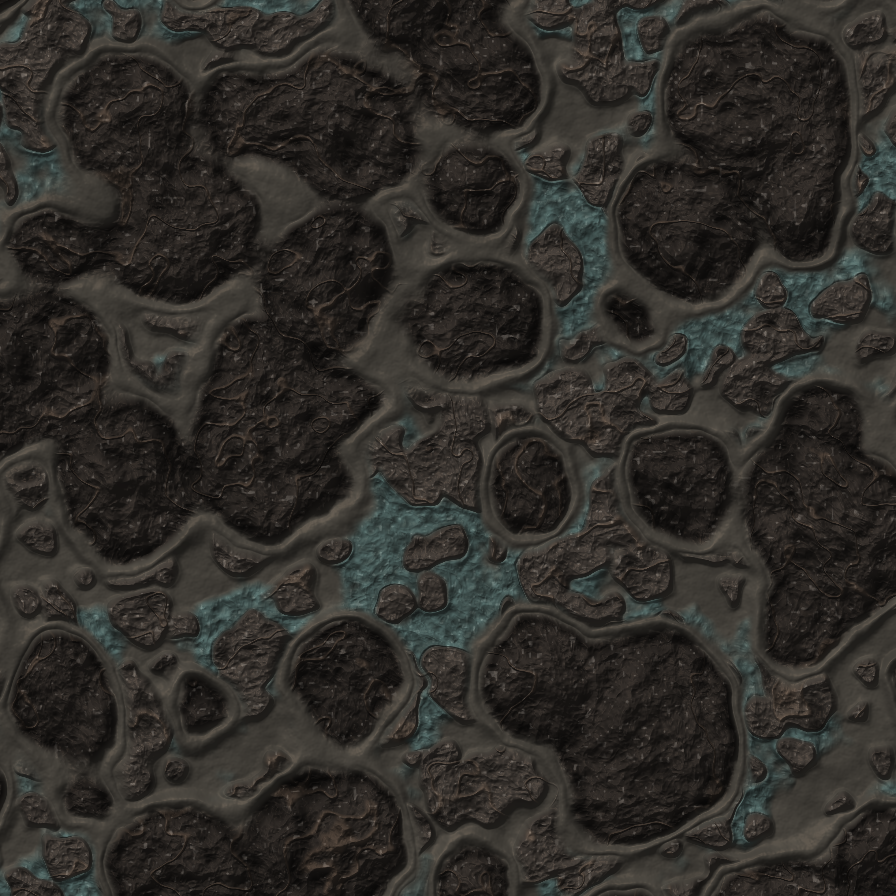
Give the GLSL for this texture, as a Shadertoy shader.

```glsl
// Dark volcanic crust: rounded rocky basins ringed by smooth mud rims, with small
// crusts and gritty teal mineral between them. Smoothly joined circles give the
// outlines; a layered noise height field is lit from the upper left.

const float BASIN_CELLS = 6.0;
const float CRUST_CELLS = 17.0;
const float RIM_WIDTH = 0.0095;
const float RIM_HEIGHT = 0.012;
const float NORMAL_STEP = 0.0012;
const vec3 LIGHT_DIR = vec3(-0.36, 0.62, 0.70);
const vec3 ROCK = vec3(0.150, 0.134, 0.122);
const vec3 CRUST = vec3(0.215, 0.195, 0.178);
const vec3 MUD = vec3(0.262, 0.248, 0.224);
const vec3 TEAL = vec3(0.265, 0.355, 0.350);
const vec3 COPPER = vec3(0.50, 0.40, 0.32);
const vec3 GLINT = vec3(0.56, 0.55, 0.53);

struct Surface {
    float height;
    float basin;   // inside a large outline
    float rim;     // on a smooth raised edge
    float crust;   // inside a small outline
    float teal;    // mineral patches
    float rough;   // ridged rock relief
    float vein;    // thin raised lines
    float edge;    // signed distance to the large outline
};

float hash(vec2 p) {
    vec3 q = fract(p.xyx * vec3(0.1031, 0.1030, 0.0973));
    q += dot(q, q.yzx + 33.33);
    return fract((q.x + q.y) * q.z);
}

float noise(vec2 p) {
    vec2 i = floor(p), f = fract(p);
    f = f * f * (3.0 - 2.0 * f);
    return mix(mix(hash(i), hash(i + vec2(1, 0)), f.x),
               mix(hash(i + vec2(0, 1)), hash(i + vec2(1, 1)), f.x), f.y);
}

float fbm(vec2 p) {
    float sum = 0.0, amp = 0.53;
    for (int i = 0; i < 4; i++) {
        sum += amp * noise(p);
        p = mat2(1.6, 1.2, -1.2, 1.6) * p + 17.3;
        amp *= 0.5;
    }
    return sum;
}

float ridged(vec2 p) {
    float sum = 0.0, amp = 0.53;
    for (int i = 0; i < 4; i++) {
        sum += amp * (1.0 - abs(2.0 * noise(p) - 1.0));
        p = mat2(1.6, 1.2, -1.2, 1.6) * p + 9.1;
        amp *= 0.5;
    }
    return sum;
}

float smoothMin(float a, float b, float k) {
    float h = max(k - abs(a - b), 0.0) / k;
    return min(a, b) - 0.25 * h * h * k;
}

// Signed distance to scattered circles that melt together.
float blobs(vec2 p, float cells, float seed) {
    vec2 q = p * cells, base = floor(q);
    float d = 1.0;
    for (int y = -1; y <= 1; y++)
    for (int x = -1; x <= 1; x++) {
        vec2 id = base + vec2(x, y);
        vec2 jitter = vec2(hash(id + seed), hash(id + seed + 57.0)) - 0.5;
        float radius = mix(0.14, 0.62, hash(id + seed + 113.0));
        d = smoothMin(d, length(q - id - 0.5 - 0.8 * jitter) - radius, 0.22);
    }
    return d / cells;
}

float bell(float x) { return exp(-x * x); }

Surface surfaceAt(vec2 p) {
    Surface s;
    vec2 sway = vec2(fbm(p * 8.0 + 3.0), fbm(p * 8.0 + 41.0)) - 0.5;
    vec2 wobble = vec2(noise(p * 42.0), noise(p * 42.0 + 71.0)) - 0.5;
    s.edge = blobs(p + 0.06 * sway + 0.004 * wobble, BASIN_CELLS, 5.0);
    float small = blobs(p + 0.05 * sway + 0.017 * wobble, CRUST_CELLS, 29.0);

    s.basin = smoothstep(0.0, -0.010, s.edge);
    float outside = smoothstep(0.008, 0.020, s.edge);
    s.crust = outside * smoothstep(0.003, -0.004, small);
    float smallRim = outside * bell((small - 0.002) / 0.0035);
    s.rim = bell((s.edge - 0.005) / RIM_WIDTH);
    s.teal = outside * (1.0 - s.crust) * smoothstep(0.46, 0.60, fbm(p * 11.0 + 90.0));

    s.rough = ridged(p * 36.0 + 2.0 * sway);
    float lumps = fbm(p * 17.0 + 12.0);
    float crease = abs(2.0 * noise(p * 15.0 + 5.0 * sway + 0.5 * wobble) - 1.0);
    s.vein = smoothstep(0.10, 0.0, crease) * max(s.basin, s.crust);
    float grit = noise(p * 210.0) + 0.5 * noise(p * 370.0);
    float rocky = max(max(s.basin, s.crust), 0.55 * s.teal);

    s.height = RIM_HEIGHT * s.rim + 0.0035 * smallRim
        + s.basin * (0.055 * lumps - 0.032 + 0.35 * min(-s.edge, 0.06))
        + s.crust * (0.022 * lumps - 0.006)
        + rocky * (0.017 * s.rough + 0.0016 * grit)
        + 0.004 * s.vein + 0.0045 * fbm(p * 48.0);
    return s;
}

void mainImage(out vec4 fragColor, in vec2 fragCoord) {
    vec2 p = fragCoord / iResolution.y;
    Surface s = surfaceAt(p);
    vec2 slope = vec2(surfaceAt(p + vec2(NORMAL_STEP, 0)).height,
                      surfaceAt(p + vec2(0, NORMAL_STEP)).height) - s.height;
    vec3 normal = normalize(vec3(-slope / NORMAL_STEP, 1.0));
    vec3 light = normalize(LIGHT_DIR);

    // Materials
    vec3 color = MUD * mix(0.82, 1.14, fbm(p * 30.0));
    color = mix(color, TEAL * mix(0.6, 1.25, noise(p * 150.0)), 0.8 * s.teal);
    color = mix(color, CRUST, s.crust);
    color = mix(color, ROCK * mix(0.8, 1.2, fbm(p * 12.0)), s.basin);
    color = mix(color, COPPER, 0.25 * s.vein);

    // Shade in cracks and along the inner foot of each rim
    float rocky = max(s.basin, s.crust);
    color *= mix(1.0, smoothstep(0.15, 0.70, s.rough) * 0.55 + 0.55, rocky);
    color *= 1.0 - 0.35 * bell((s.edge + 0.012) / 0.005);

    // Diffuse light, copper sheen and cold sparkles
    float diffuse = max(dot(normal, light), 0.0);
    float sheen = pow(max(dot(normal, normalize(light + vec3(0, 0, 1))), 0.0), 36.0);
    float raised = clamp(length(normal.xy) * 1.6 - 0.3, 0.0, 1.0);
    color *= 0.48 + 0.70 * diffuse;
    color += COPPER * sheen * raised * (0.18 + 0.25 * s.rim + 0.14 * s.crust);
    float sparkle = smoothstep(0.76, 0.96, noise(p * 240.0 + 7.0));
    color += GLINT * sparkle * diffuse * (0.30 * rocky + 0.22 * s.teal);

    fragColor = vec4(color, 1.0);
}
```
